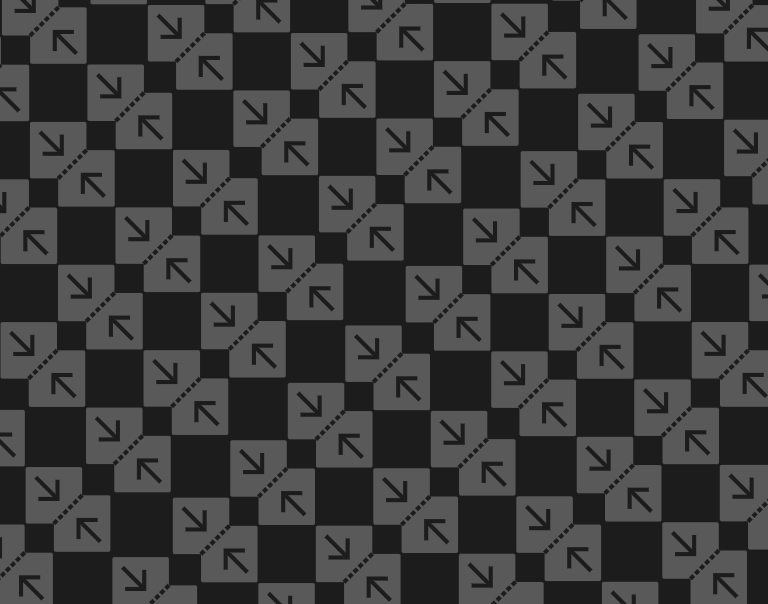
This pattern is drawn by a Shadertoy shader. Its source:

```glsl
// Dark diagonal checker of paired grey panels with facing arrows and a dashed split.

// All lengths are in design units; the canvas is this many units tall.
const float CANVAS_HEIGHT = 603.0;

const vec3 BACKGROUND = vec3(0.11);
const vec3 PANEL_GREY = vec3(0.35);

// Steps between icons inside a block (y points down).
const vec2 ICON_STEP_U = vec2(57.4, -57.3);
const vec2 ICON_STEP_V = vec2(85.4, 85.3);

// Blocks hold 4 x 4 icons and leave narrow seams between them.
const float BLOCK_SIZE = 4.0;
const vec2 BLOCK_STEP_U = vec2(232.5, -231.3);
const vec2 BLOCK_STEP_V = vec2(342.8, 345.8);
const vec2 FIRST_ICON_CENTER = vec2(447.3, 307.8);

const float STROKE_HALF = 2.05;
const float DASH_PERIOD = 7.1;

float boxDistance(vec2 p, vec2 center, vec2 halfSize) {
    vec2 d = abs(p - center) - halfSize;
    return length(max(d, 0.0)) + min(max(d.x, d.y), 0.0);
}

float coverage(float dist, float pixel) {
    return clamp(0.5 - dist / pixel, 0.0, 1.0);
}

// Offset from the center of the icon whose cell contains p.
vec2 iconOffset(vec2 p) {
    vec2 corner = FIRST_ICON_CENTER - 0.5 * (ICON_STEP_U + ICON_STEP_V);
    mat2 blocks = mat2(BLOCK_STEP_U, BLOCK_STEP_V);
    mat2 icons = mat2(ICON_STEP_U, ICON_STEP_V);
    vec2 inBlock = blocks * fract(inverse(blocks) * (p - corner));
    vec2 cell = clamp(floor(inverse(icons) * inBlock), 0.0, BLOCK_SIZE - 1.0);
    return inBlock - icons * (cell + 0.5);
}

// Rotated axes: x runs along the arrow, y along the dashed split.
vec2 diagonalAxes(vec2 p) {
    return vec2(p.x + p.y, p.x - p.y) * sqrt(0.5);
}

float panelDistance(vec2 p) {
    const float radius = 2.0;
    return boxDistance(p, vec2(-14.1), vec2(28.2 - radius)) - radius;
}

float arrowDistance(vec2 p) {
    float shaft = boxDistance(diagonalAxes(p), vec2(-30.2, 0.0), vec2(15.3, STROKE_HALF));
    vec2 mirrored = vec2(max(p.x, p.y), min(p.x, p.y));
    float head = boxDistance(mirrored, vec2(-10.5, -19.0), vec2(STROKE_HALF, 10.6));
    return min(shaft, head);
}

float dashDistance(vec2 p) {
    vec2 q = diagonalAxes(p);
    q.y = (fract(q.y / DASH_PERIOD) - 0.5) * DASH_PERIOD;
    return boxDistance(q, vec2(0.0), vec2(STROKE_HALF, 2.35));
}

// Grey amount of one icon, which is unchanged by a half turn.
float iconMask(vec2 p, float pixel) {
    vec2 folded = p.x + p.y > 0.0 ? -p : p;
    float panel = coverage(panelDistance(folded), pixel);
    float cutout = min(arrowDistance(folded), dashDistance(folded));
    return panel * (1.0 - coverage(cutout, pixel));
}

void mainImage(out vec4 fragColor, in vec2 fragCoord) {
    float pixel = CANVAS_HEIGHT / iResolution.y;
    vec2 p = vec2(fragCoord.x, iResolution.y - fragCoord.y) * pixel;
    float grey = iconMask(iconOffset(p), pixel);
    fragColor = vec4(mix(BACKGROUND, PANEL_GREY, grey), 1.0);
}
```
